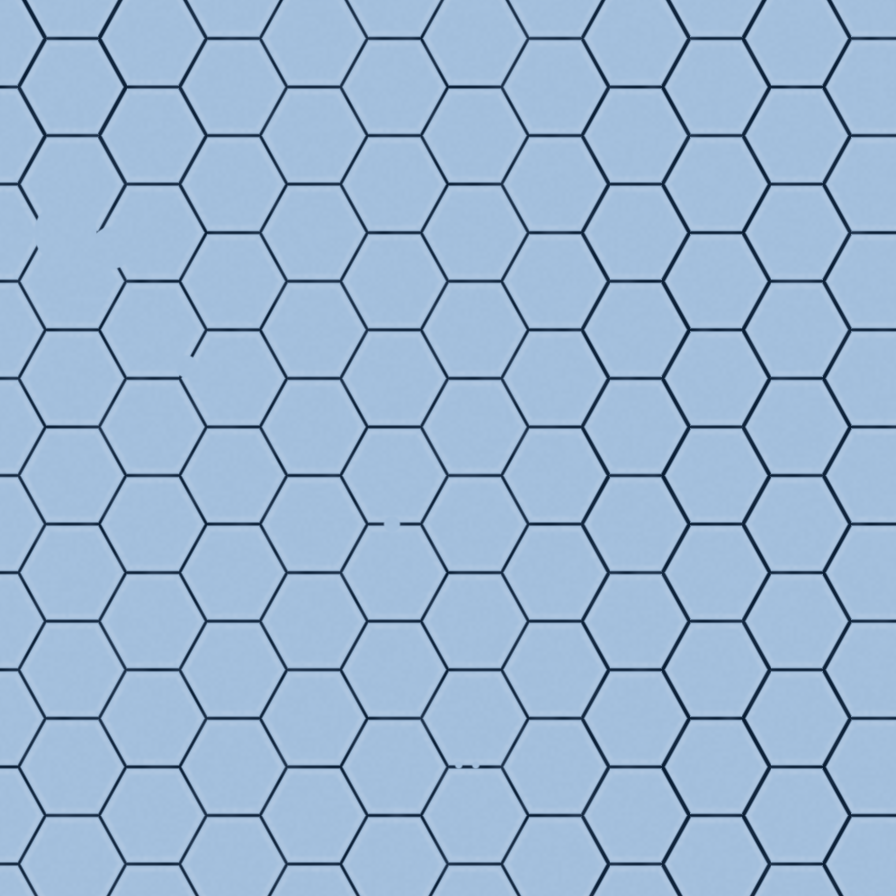
This pattern is drawn by a WebGL 1 fragment shader. Its source:

```glsl
precision highp float;
// Dark hexagonal wire mesh on pale blue, with a few broken wires.
uniform vec2 u_resolution;

float hash(vec2 p) {
  p = fract(p * vec2(0.1031, 0.1137));
  p += dot(p, p.yx + 33.3);
  return fract((p.x + p.y) * p.x * 17.0);
}

float noise(vec2 p) {
  vec2 i = floor(p), f = fract(p);
  f = f * f * (3.0 - 2.0 * f);
  return mix(mix(hash(i), hash(i + vec2(1, 0)), f.x),
             mix(hash(i + vec2(0, 1)), hash(i + vec2(1, 1)), f.x), f.y);
}

// Offset from the centre of the nearest flat-topped cell of the given height.
vec2 hexCell(vec2 p, float height) {
  vec2 period = height * vec2(1.73205, 1.0);
  vec2 a = mod(p + 0.5 * period, period) - 0.5 * period;
  vec2 b = mod(p, period) - 0.5 * period;
  return dot(a, a) < dot(b, b) ? a : b;
}

// 0 inside a round break in the wire, 1 outside.
float breakMask(vec2 p, vec2 centre, float radius) {
  return smoothstep(radius - 0.0015, radius + 0.0015, distance(p, centre));
}

void main() {
  vec2 uv = gl_FragCoord.xy / u_resolution;
  float pixel = 1.0 / min(u_resolution.x, u_resolution.y);

  // Cells are slightly narrower than regular hexagons.
  float height = 0.1084;
  vec2 cell = abs(hexCell((uv - vec2(0.0807, 0.9029)) * vec2(1.045, 1.0), height));
  float slant = dot(cell, vec2(0.86603, 0.5));
  float wireDist = 0.5 * height - max(cell.y, slant);

  // Slanted wires are heavier on the right and in the upper left.
  float heavy = smoothstep(0.58, 0.7, uv.x)
              + (1.0 - smoothstep(0.18, 0.3, uv.x)) * smoothstep(0.7, 0.85, uv.y);
  heavy *= step(cell.y, slant) * (0.5 + 0.5 * noise(uv * 9.0));
  float halfWidth = 0.0017 + 0.0007 * heavy;

  // Breaks: one large gap at the upper left, then small nicks.
  float intact = breakMask(uv, vec2(0.073, 0.740), 0.035)
               * breakMask(uv, vec2(0.124, 0.723), 0.0235)
               * breakMask(uv, vec2(0.208, 0.591), 0.0125)
               * breakMask(uv, vec2(0.4375, 0.415), 0.009)
               * breakMask(uv, vec2(0.512, 0.146), 0.004)
               * breakMask(uv, vec2(0.531, 0.146), 0.004);

  // Pale fill with a faint grainy halo beside the wires.
  float grain = noise(uv * 240.0);
  float halo = smoothstep(0.003, 0.0045, wireDist) * (1.0 - smoothstep(0.006, 0.011, wireDist));
  vec3 fill = vec3(0.64, 0.75, 0.865) + 0.012 * (grain - 0.5);
  fill = mix(fill, vec3(0.69, 0.78, 0.88), halo * intact * (0.45 + 0.5 * grain));

  // Soft-edged wire with uneven ink.
  float softness = max(0.0014, 0.75 * pixel);
  float wire = 1.0 - smoothstep(halfWidth - softness, halfWidth + softness, wireDist);
  vec3 ink = mix(vec3(0.03, 0.11, 0.20), vec3(0.13, 0.21, 0.31), noise(uv * 70.0) * (1.0 - 0.6 * heavy));
  gl_FragColor = vec4(mix(fill, ink, wire * intact), 1.0);
}
```
